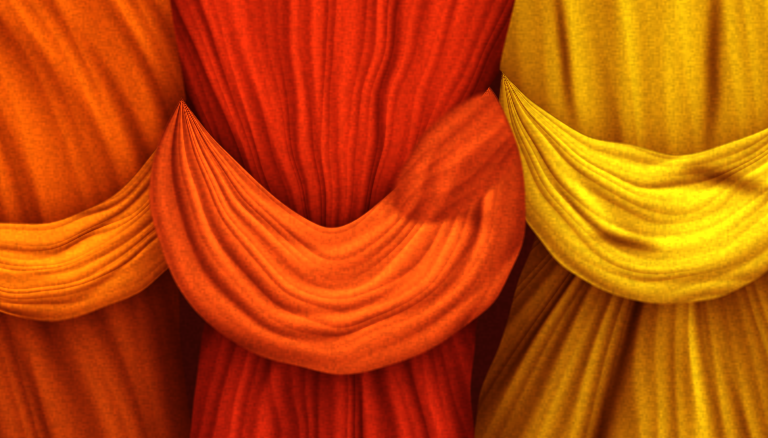
Reproduce this texture procedurally as a Shadertoy shader.

```glsl
// Draped gauze scarves in orange, red and yellow, each tied with a hanging swag.
#define EDGE 0.004
#define WEAVE 0.12
#define FOLD_DEPTH 0.68
#define GAIN 1.20
#define SWAG_FOLDS 5.5
#define SHADOW_REACH 16.0
#define ORANGE vec3(1.00, 0.45, 0.04)
#define RED vec3(0.98, 0.32, 0.07)
#define YELLOW vec3(1.00, 0.77, 0.06)
#define GAP_COLOR vec3(0.20, 0.025, 0.01)

float hash(vec2 p) {
    return fract(sin(dot(p, vec2(127.1, 311.7))) * 43758.545);
}

float noise(vec2 p) {
    vec2 i = floor(p), f = fract(p);
    f = f * f * (3.0 - 2.0 * f);
    return mix(mix(hash(i), hash(i + vec2(1, 0)), f.x),
               mix(hash(i + vec2(0, 1)), hash(i + vec2(1, 1)), f.x), f.y);
}

// One set of rounded pleats: q.x runs across them, q.y along them.
float pleats(vec2 q) {
    float w = q.x + 1.6 * noise(q * vec2(0.7, 1.0));
    float f = fract(w);
    float crest = smoothstep(0.0, 0.3, f) * smoothstep(1.0, 0.35, f);
    return mix(1.0, crest, 0.1 + 0.9 * noise(q * vec2(0.9, 0.8) + 17.0));
}

// Large and small pleats combined into a brightness.
float folds(vec2 q) {
    float relief = 0.62 * pleats(q) + 0.38 * pleats(q * vec2(2.3, 1.4) + 5.0);
    return GAIN * (1.0 - FOLD_DEPTH * (1.0 - relief));
}

// Darker cloth loses green and blue faster than red.
vec3 shade(vec3 cloth, float light) {
    return cloth * pow(vec3(max(light, 0.0)), vec3(1.0, 1.8, 1.9));
}

float fill(float inside) { return smoothstep(-EDGE, EDGE, inside); }

float contact(float dist, float strength) {
    return 1.0 - strength * exp(-SHADOW_REACH * max(dist, 0.0));
}

// Positive inside an ellipse, roughly in canvas units.
float ellipse(vec2 p, vec2 center, vec2 radius) {
    return (1.0 - length((p - center) / radius)) * min(radius.x, radius.y);
}

// Soft slit from a to b, fading at both ends.
float slit(vec2 p, vec2 a, vec2 b, float width) {
    vec2 d = b - a;
    float h = clamp(dot(p - a, d) / dot(d, d), 0.0, 1.0);
    return 1.0 - 0.45 * sin(3.14 * h) * exp(-pow(length(p - a - d * h) / width, 2.0));
}

// Brightness of a swag hanging between an upper and an outer edge.
float swag(float fromTop, float fromRim, vec2 along, float seed) {
    float v = fromTop / max(fromTop + fromRim, 0.001);
    float light = folds(vec2(v * SWAG_FOLDS + seed, along.x * 4.5 + along.y + seed));
    return light * contact(fromRim, 0.3) * (0.95 + 0.12 * sin(3.14 * clamp(v, 0.0, 1.0)));
}

void mainImage(out vec4 fragColor, in vec2 fragCoord) {
    vec2 p = fragCoord / iResolution.y;
    vec2 wob = p + 0.02 * (vec2(noise(p * 9.0), noise(p * 9.0 + 40.0)) - 0.5);

    // Swag boundaries: positive distances point into the swag.
    float dx = wob.x - 0.755, rx = wob.x - 1.53, lx = wob.x - 0.114;
    float midTop = 0.456 + 0.6 * sqrt(dx * dx + 0.0025) + 0.9 * dx * dx - wob.y;
    float midRim = ellipse(wob, vec2(0.772, 0.555), vec2(0.43, 0.406));
    float rightTop = 0.652 + 1.25 * rx * rx - wob.y;
    float rightRim = ellipse(wob, vec2(1.525, 0.726), vec2(0.384, 0.429));
    float leftTop = 0.495 + 3.7 * wob.x * wob.x * wob.x - wob.y;
    float leftRim = wob.y - 0.265 - 1.72 * lx * lx;
    vec3 col = GAP_COLOR;

    // Lower left cloth.
    float side = 0.44 - 0.1 * p.y - wob.x;
    float light = mix(folds(vec2(p.x * 7.0 + p.y * 2.0, p.y * 2.0)), 1.0, 0.35);
    light *= contact(-leftRim, 0.4) * (0.4 + 0.6 * smoothstep(0.0, 0.16, side));
    col = mix(col, shade(ORANGE * vec3(0.68, 0.44, 0.6), light), fill(side));

    // Lower right cloth, fanning from the knot above.
    float fan = (p.x - 1.575) / (0.756 - min(p.y, 0.6));
    side = wob.x - 1.07 - 0.32 * p.y;
    light = folds(vec2(fan * 6.0, p.y * 2.0 + 3.0)) * contact(-rightRim, 0.4);
    light *= 1.0 - 0.6 * exp(-pow((fan + 0.27) / 0.035, 2.0));
    light *= 0.85 + 0.3 * exp(-pow((fan + 0.04) / 0.12, 2.0));
    light *= 0.55 + 0.45 * smoothstep(0.0, 0.15, side);
    col = mix(col, shade(YELLOW * vec3(0.80, 0.66, 0.5), light), fill(side));

    // Lower middle cloth.
    side = min(wob.x - 0.433 - 0.16 * p.y, 1.075 + 0.03 * p.y - wob.x);
    light = folds(vec2(dx * 12.0 / (1.1 - p.y), p.y * 2.5)) * contact(-midRim, 0.45);
    light *= 0.6 + 0.4 * smoothstep(0.0, 0.08, side);
    col = mix(col, shade(RED * vec3(0.74, 0.36, 0.5), light), fill(side));

    // Upper left cloth.
    side = 0.43 - wob.x;
    light = mix(folds(vec2((p.x + 0.28 * p.y * p.y) * 8.0, p.y * 1.6 + 8.0)), 1.0, 0.2);
    light *= contact(-leftTop, 0.4) * (0.55 + 0.45 * smoothstep(0.0, 0.11, side));
    col = mix(col, shade(ORANGE * vec3(0.88, 0.68, 0.5), light), fill(min(side, -leftTop)));

    // Upper right cloth.
    light = mix(folds(vec2((p.x + 0.08 * p.y) * 7.0, p.y * 1.4 + 2.0)), 1.0, 0.5);
    light *= slit(wob, vec2(1.64, 1.1), vec2(1.61, 0.62), 0.018);
    light *= slit(wob, vec2(1.265, 1.1), vec2(1.32, 0.7), 0.014);
    light *= contact(-rightTop, 0.25) * contact(wob.x - 1.15, 0.3);
    col = mix(col, shade(YELLOW * vec3(0.91, 0.84, 0.6), light), fill(min(-rightTop, wob.x - 1.145)));

    // Left and right swags.
    light = swag(leftTop, leftRim, p, 3.0) * contact(-midRim, 0.35);
    col = mix(col, shade(ORANGE, light), fill(min(min(leftTop, leftRim), 0.42 - p.x)));
    light = mix(swag(rightTop, rightRim, p, 11.0), 1.0, 0.25) * contact(-midRim, 0.2);
    light *= slit(wob, vec2(1.34, 0.47), vec2(1.52, 0.43), 0.016);
    light *= slit(wob, vec2(1.55, 0.62), vec2(1.78, 0.56), 0.02);
    col = mix(col, shade(YELLOW, light), fill(min(rightTop, rightRim)));

    // Middle swag, then the gathered cloth above it.
    light = swag(midTop, midRim, p, 6.0);
    light *= slit(wob, vec2(0.84, 0.57), vec2(1.14, 0.49), 0.025);
    col = mix(col, shade(RED, light), fill(min(midTop, midRim)));
    side = min(wob.x - 0.385 - 0.15 * (1.0 - p.y), 1.18 - 0.22 * (1.0 - p.y) - wob.x);
    light = folds(vec2(dx * 12.0 / (max(p.y, 0.4) - 0.1), p.y * 2.0 + 6.0));
    light *= contact(-midTop, 0.55) * (0.65 + 0.35 * smoothstep(0.0, 0.07, side));
    col = mix(col, shade(RED * vec3(0.82, 0.45, 0.5), light), fill(min(side, -midTop)));

    // Tucked bunch on the right shoulder of the middle swag.
    vec2 k = mat2(0.707, -0.707, 0.707, 0.707) * (wob - vec2(1.055, 0.635));
    float bunch = ellipse(k, vec2(0.0), vec2(0.19, 0.105));
    light = mix(folds(vec2(k.y * 14.0 + 4.0, k.x * 6.0)), 1.0, 0.3);
    light *= contact(bunch, 0.25) * (1.0 + 0.9 * k.y);
    col = mix(col, shade(RED * vec3(0.95, 0.85, 0.9), light), smoothstep(-0.004, 0.012, min(bunch, midRim)));

    // Woven grain.
    float grain = noise(p * vec2(210.0, 120.0)) + noise(p * vec2(110.0, 230.0)) - 1.0;
    col *= 1.0 + WEAVE * grain;
    fragColor = vec4(clamp(col, 0.0, 1.0), 1.0);
}
```
